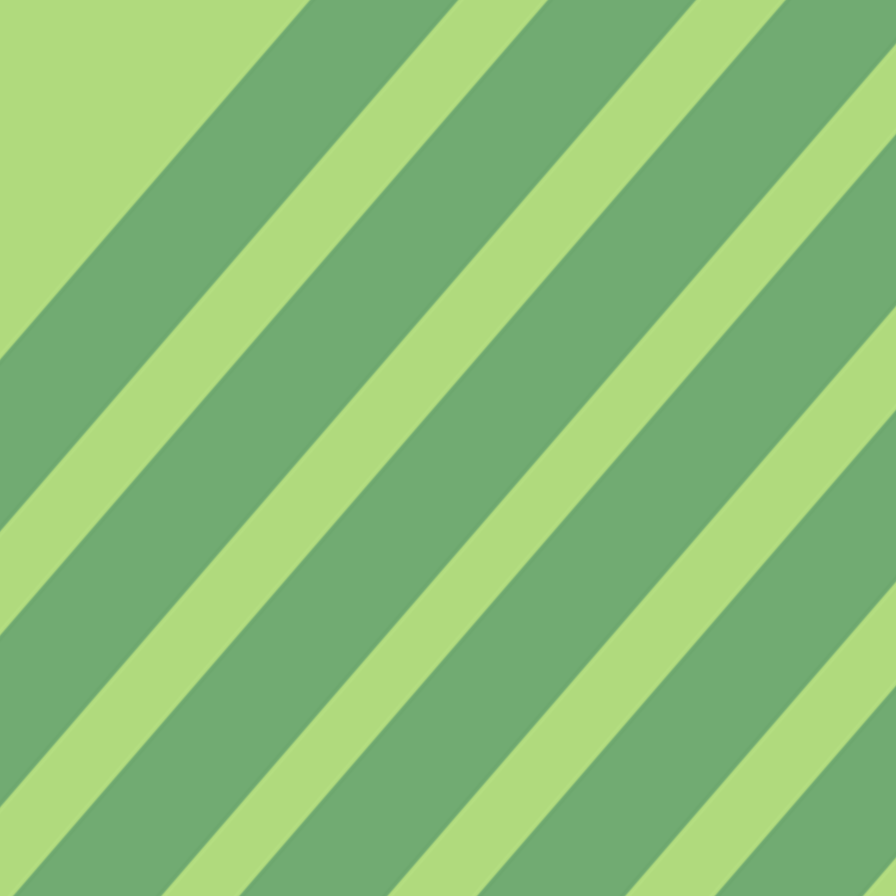
Give the GLSL for this pattern, as a WebGL 2 fragment shader.

```glsl
#version 300 es
precision highp float;

uniform vec2 u_resolution;
out vec4 fragColor;

const vec3 LIGHT_GREEN = vec3(0.690, 0.855, 0.490);
const vec3 DARK_GREEN = vec3(0.442, 0.670, 0.446);

const int BAND_COUNT = 6;
const int SEAM_BAND = 3;           // bands from this one on sit closer
const float SEAM_SHIFT = 0.0150;
const float STEEPNESS = 1.16;      // rise over run of every edge
const float FIRST_EDGE = 0.4014;   // measured down the left side
const float PERIOD = 0.3078;
const float BAND_HEIGHT = 0.1918;
const float EDGE_SOFTNESS = 0.0016;

// Vertical drop from the top left corner, sheared along the stripes
float stripeCoordinate(vec2 uv, float steepness) {
    return 1.0 - uv.y + steepness * uv.x;
}

float bandCentre(int index) {
    float shift = index >= SEAM_BAND ? SEAM_SHIFT : 0.0;
    return FIRST_EDGE + 0.5 * BAND_HEIGHT + float(index) * PERIOD - shift;
}

// Signed distance to the nearest band, negative inside
float bandDistance(float coordinate, float steepness) {
    float nearest = 10.0;
    for (int i = 0; i < BAND_COUNT; i++) {
        float d = abs(coordinate - bandCentre(i)) - 0.5 * BAND_HEIGHT;
        nearest = min(nearest, d);
    }
    return nearest / length(vec2(steepness, 1.0));
}

// Faint contrast lines on both sides of an edge
float edgeHalo(float distance, float offset, float width) {
    float t = (abs(distance) - offset) / width;
    return sign(distance) * exp(-t * t);
}

void main() {
    vec2 uv = gl_FragCoord.xy / u_resolution;
    float pixel = 1.0 / min(u_resolution.x, u_resolution.y);
    float d = bandDistance(stripeCoordinate(uv, STEEPNESS), STEEPNESS);

    float softness = max(EDGE_SOFTNESS, 0.7 * pixel);
    vec3 color = mix(DARK_GREEN, LIGHT_GREEN, smoothstep(-softness, softness, d));
    color += 0.016 * edgeHalo(d, 0.0035, 0.0015);

    fragColor = vec4(color, 1.0);
}
```
